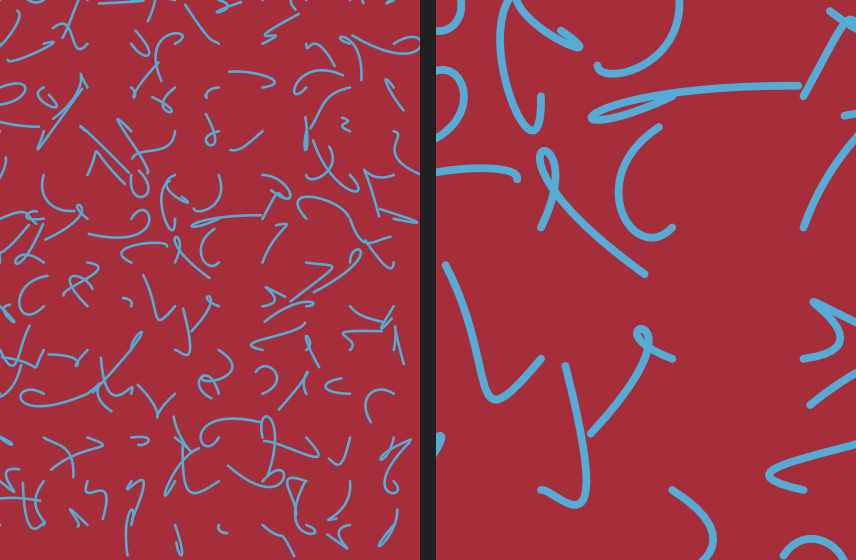
Left: the whole. Right: its middle third, enlarged.
Give the GLSL for this pattern, as a Shadertoy shader.

```glsl
#define GROUND vec3(0.65, 0.18, 0.23)
#define STROKE vec3(0.33, 0.67, 0.84)
#define CELLS_ACROSS 9.6
#define REACH 1.0
#define HALF_WIDTH 0.0295
#define SEGMENTS 24

float hash(vec2 p) {
    return fract(sin(dot(p, vec2(127.1, 311.7))) * 43758.5);
}

// Random offset from a grid node, uniform in a square
vec2 randomOffset(vec2 node, float seed) {
    vec2 p = node + seed * vec2(17.3, 41.9);
    return REACH * (2.0 * vec2(hash(p), hash(p + vec2(53.7, 9.2))) - 1.0);
}

float segmentDistance(vec2 p, vec2 a, vec2 b) {
    vec2 ab = b - a;
    float t = clamp(dot(p - a, ab) / max(dot(ab, ab), 1e-6), 0.0, 1.0);
    return length(p - a - ab * t);
}

// Distance to a cubic Bezier that starts at the local origin
float curveDistance(vec2 p, vec2 c1, vec2 c2, vec2 end) {
    // Skip curves whose bounding box is out of range
    vec2 lo = min(min(c1, c2), min(end, vec2(0.0)));
    vec2 hi = max(max(c1, c2), max(end, vec2(0.0)));
    float boxDistance = length(max(max(lo - p, p - hi), 0.0));
    if (boxDistance > 0.2) return boxDistance;

    float d = 1e3;
    vec2 previous = vec2(0.0);
    for (int i = 1; i <= SEGMENTS; i++) {
        float t = float(i) / float(SEGMENTS), s = 1.0 - t;
        vec2 point = 3.0 * s * s * t * c1 + 3.0 * s * t * t * c2 + t * t * t * end;
        d = min(d, segmentDistance(p, previous, point));
        previous = point;
    }
    return d;
}

void mainImage(out vec4 fragColor, in vec2 fragCoord) {
    // Grid measured from the top left corner
    float pixel = CELLS_ACROSS / iResolution.x;
    vec2 p = vec2(fragCoord.x, iResolution.y - fragCoord.y) * pixel;
    vec2 gridSize = iResolution.xy * pixel;
    vec2 cell = floor(p);

    // Nearest curve among all nodes that can reach this cell
    float d = 1e3;
    for (int y = -1; y <= 2; y++) {
        for (int x = -1; x <= 2; x++) {
            vec2 node = cell + vec2(x, y);
            if (any(lessThan(node, vec2(0.0))) || any(greaterThan(node, gridSize))) continue;
            d = min(d, curveDistance(p - node, randomOffset(node, 1.0),
                                     randomOffset(node, 2.0), randomOffset(node, 3.0)));
        }
    }

    float ink = clamp((HALF_WIDTH - d) / pixel + 0.5, 0.0, 1.0);
    fragColor = vec4(mix(GROUND, STROKE, ink), 1.0);
}
```
